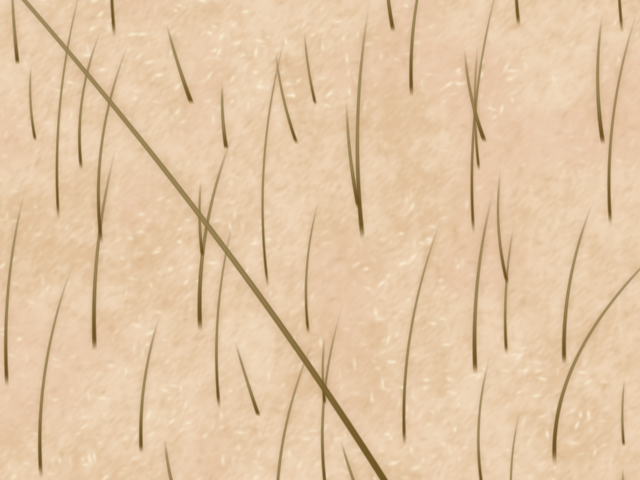
Reproduce this texture procedurally as a WebGL 1 fragment shader.

```glsl
precision highp float;
// Close-up of pale skin with glossy flakes and fine tapering brown hairs.
uniform vec2 u_resolution;

const vec3 SKIN_SHADE = vec3(0.875, 0.742, 0.590);
const vec3 SKIN_LIGHT = vec3(0.940, 0.842, 0.728);
const vec3 SKIN_PINK = vec3(0.905, 0.765, 0.650);
const vec3 FLAKE = vec3(0.985, 0.935, 0.830);
const vec3 HAIR_ROOT = vec3(0.400, 0.300, 0.110);
const vec3 HAIR_BODY = vec3(0.550, 0.460, 0.270);
const vec3 HAIR_TIP = vec3(0.640, 0.550, 0.390);
const vec3 HAIR_SHEEN = vec3(0.660, 0.600, 0.450);
const float HAIR_COLUMNS = 8.0;
const float HAIR_ROWS = 6.0;
const float HAIR_WIDTH = 0.0082;
const float FLAKE_DENSITY = 46.0;

float hash(vec2 p) {
  vec3 q = fract(vec3(p.xyx) * 0.1031);
  q += dot(q, q.yzx + 33.33);
  return fract((q.x + q.y) * q.z);
}

vec2 hash2(vec2 p) {
  return vec2(hash(p + 17.3), hash(p + 91.7));
}

float noise(vec2 p) {
  vec2 i = floor(p), f = fract(p);
  f = f * f * (3.0 - 2.0 * f);
  return mix(mix(hash(i), hash(i + vec2(1.0, 0.0)), f.x),
             mix(hash(i + vec2(0.0, 1.0)), hash(i + 1.0), f.x), f.y);
}

// Small soft ellipses, one per cell, with random tilt and strength.
float flakes(vec2 p) {
  vec2 cell = floor(p);
  float sum = 0.0;
  for (int j = -1; j <= 1; j++) {
    for (int i = -1; i <= 1; i++) {
      vec2 id = cell + vec2(float(i), float(j));
      vec2 d = p - id - hash2(id);
      float angle = 0.7 + 2.2 * (hash(id + 5.1) - 0.5);
      float c = cos(angle), s = sin(angle);
      d = vec2(c * d.x + s * d.y, c * d.y - s * d.x);
      d /= vec2(0.22 + 0.30 * hash(id + 8.4), 0.17);
      float strength = hash(id + 2.6);
      sum += strength * strength * strength * exp(-dot(d, d));
    }
  }
  return sum;
}

vec3 skin(vec2 p) {
  float broad = noise(p * 4.0 + 3.0);
  float blotch = noise(p * 13.0 + 20.0);
  float grain = noise(p * 38.0 + 7.0);
  vec2 slanted = vec2(p.x + p.y, (p.y - p.x) * 2.0);
  float fine = noise(slanted * 60.0);
  float tone = 0.22 * broad + 0.28 * blotch + 0.25 * grain + 0.25 * fine;
  vec3 color = mix(SKIN_SHADE, SKIN_LIGHT, smoothstep(0.08, 0.85, tone));
  color = mix(color, SKIN_PINK, 0.5 * smoothstep(0.5, 0.9, noise(p * 7.0 + 50.0)));
  float cluster = 0.35 + 0.65 * smoothstep(0.25, 0.8, noise(p * 6.0 + 31.0));
  float gloss = flakes(p * FLAKE_DENSITY) * cluster;
  float shade = flakes(p * FLAKE_DENSITY * 0.8 + 63.0);
  color -= vec3(0.030, 0.038, 0.048) * shade;
  return mix(color, FLAKE, clamp(gloss * 0.85, 0.0, 0.9));
}

// A hair rising from its root along a parabola, narrowing toward the tip.
vec3 drawHair(vec3 color, vec2 p, vec2 root, float len, float lean, float bend, float width) {
  float t = (p.y - root.y) / len;
  float center = root.x + len * (lean * t + bend * t * t);
  float slope = lean + 2.0 * bend * t;
  float d = abs(p.x - center) / sqrt(1.0 + slope * slope);
  float ends = smoothstep(-0.025, 0.05, t) * (1.0 - smoothstep(0.72, 1.0, t));
  float radius = 0.5 * width * mix(1.0, 0.4, clamp(t, 0.0, 1.0));
  float soft = 0.0011 + 0.6 / u_resolution.y;
  float cover = (1.0 - smoothstep(radius - soft, radius + soft, d)) * ends;
  float shadow = exp(-d * d / (width * width * 1.6)) * ends;
  vec3 tint = mix(HAIR_ROOT, HAIR_BODY, smoothstep(0.0, 0.45, t));
  tint = mix(tint, HAIR_TIP, smoothstep(0.45, 1.0, t));
  float sheen = 1.0 - smoothstep(0.0, radius * 0.8, d);
  tint = mix(tint, HAIR_SHEEN, 0.38 * sheen * smoothstep(0.05, 0.4, t));
  color *= 1.0 - vec3(0.045, 0.060, 0.080) * shadow;
  return mix(color, tint, cover * 0.94);
}

void main() {
  vec2 p = gl_FragCoord.xy / u_resolution.y;
  float aspect = u_resolution.x / u_resolution.y;
  vec3 color = skin(p);

  // Scattered hairs: short ones lean left, long ones sweep to the right.
  for (float row = 0.0; row < HAIR_ROWS; row++) {
    for (float column = 0.0; column < HAIR_COLUMNS; column++) {
      vec2 id = vec2(column, row) + 4.0;
      vec2 spot = (vec2(column, row) + hash2(id)) / vec2(HAIR_COLUMNS, HAIR_ROWS);
      vec2 root = vec2(spot.x * aspect, spot.y * 1.2 - 0.24);
      float size = hash(id + 40.2);
      float len = mix(0.14, 0.56, size * size);
      float sweep = smoothstep(0.35, 0.65, size);
      float lean = mix(-0.42, -0.08, hash(id + 12.8)) * (1.0 - 0.7 * sweep);
      float bend = mix(0.02, 0.16, hash(id + 29.5)) + 0.12 * sweep;
      float width = HAIR_WIDTH * mix(0.6, 1.1, hash(id + 73.1));
      color = drawHair(color, p, root, len, lean, bend, width);
    }
  }

  // One curled hair at the right and one long thick hair across the left.
  color = drawHair(color, p, vec2(aspect - 0.178, 0.04), 0.50, -0.05, 0.62, HAIR_WIDTH);
  color = drawHair(color, p, vec2(0.862, -0.10), 1.6, -0.606, -0.192, HAIR_WIDTH * 1.7);
  gl_FragColor = vec4(color, 1.0);
}
```
